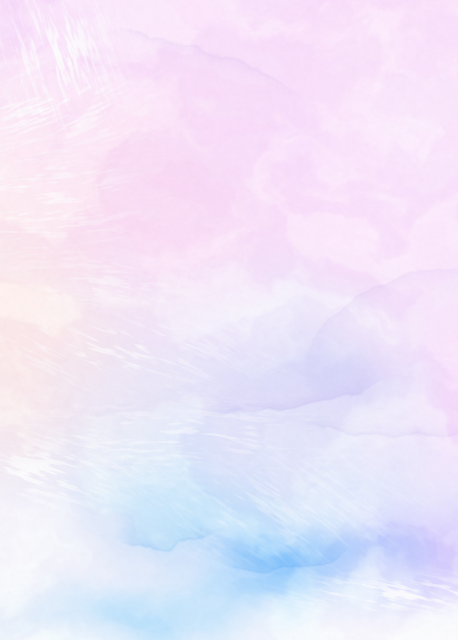
A WebGL 1 fragment shader for this background:

```glsl
precision highp float;

uniform vec2 u_resolution;

const vec3 WHITE = vec3(0.985, 0.985, 0.99);
const vec3 PINK = vec3(0.985, 0.86, 0.955);
const vec3 ORCHID = vec3(0.975, 0.87, 0.985);
const vec3 PEACH = vec3(0.995, 0.93, 0.915);
const vec3 LILAC = vec3(0.84, 0.78, 0.995);
const vec3 PERIWINKLE = vec3(0.84, 0.86, 0.98);
const vec3 SKY = vec3(0.75, 0.89, 0.98);
const vec3 AZURE = vec3(0.5, 0.78, 0.99);

vec2 gradientAt(vec2 cell) {
  vec2 h = vec2(dot(cell, vec2(127.1, 311.7)), dot(cell, vec2(269.5, 183.3)));
  return 2.0 * fract(sin(h) * 43758.5) - 1.0;
}

float gradientNoise(vec2 p) {
  vec2 i = floor(p), f = fract(p);
  vec2 u = f * f * f * (f * (f * 6.0 - 15.0) + 10.0);
  vec2 e = vec2(1.0, 0.0);
  float low = mix(dot(gradientAt(i), f), dot(gradientAt(i + e), f - e), u.x);
  float high = mix(dot(gradientAt(i + e.yx), f - e.yx), dot(gradientAt(i + 1.0), f - 1.0), u.x);
  return mix(low, high, u.y);
}

float fbm(vec2 p) {
  float sum = 0.0, gain = 0.5;
  for (int i = 0; i < 5; i++) {
    sum += gain * gradientNoise(p);
    p = mat2(1.6, 1.2, -1.2, 1.6) * p + 7.3;
    gain *= 0.5;
  }
  return sum;
}

// Soft ellipse: area holds the center, then the radii
float spot(vec2 p, vec4 area) {
  vec2 d = (p - area.xy) / area.zw;
  return exp(-dot(d, d));
}

vec3 paint(vec3 col, vec3 tint, float amount, vec2 p, vec4 area) {
  return mix(col, tint, amount * spot(p, area));
}

// Dry bristle marks along an angle, given in degrees
float bristles(vec2 p, float degrees, float density) {
  float a = radians(degrees);
  vec2 r = vec2(dot(p, vec2(cos(a), sin(a))), dot(p, vec2(-sin(a), cos(a))));
  r.y += 0.02 * gradientNoise(r * 4.0);
  float fiber = gradientNoise(r * vec2(9.0, 95.0)) + 0.8 * gradientNoise(r * vec2(30.0, 170.0));
  float gaps = 1.4 * fbm(r * vec2(9.0, 20.0) + 3.0);
  return smoothstep(0.0, 0.45, fiber + gaps + density);
}

float stroke(vec2 uv, vec2 q, vec4 area, float degrees, float density) {
  return spot(uv, area) * bristles(q, degrees, density);
}

// Wash with a dried rim on a bowed line, fading away to its left side
vec3 stain(vec3 col, vec3 tint, vec2 p, vec4 line, float bow, float depth, float strength) {
  vec2 along = line.zw - line.xy;
  float len = length(along);
  vec2 dir = along / len;
  float t = dot(p - line.xy, dir) / len;
  float d = dot(p - line.xy, vec2(-dir.y, dir.x)) - bow * 4.0 * t * (1.0 - t);
  d += 0.05 * fbm(p * 9.0);
  float ends = smoothstep(0.0, 0.25, t) * smoothstep(1.0, 0.75, t);
  float rim = exp(-pow(d / 0.003, 2.0));
  float wash = smoothstep(-0.003, 0.003, d) * exp(-max(d, 0.0) / depth);
  return mix(col, col * tint, ends * strength * (0.4 * rim + wash));
}

// Vertical fade from rose through pale blue to white
vec3 backdrop(float y) {
  vec3 col = mix(vec3(0.95, 0.98, 0.995), vec3(0.85, 0.91, 0.985), smoothstep(0.02, 0.2, y));
  col = mix(col, vec3(0.9, 0.91, 0.98), smoothstep(0.2, 0.38, y));
  col = mix(col, vec3(0.95, 0.915, 0.98), smoothstep(0.38, 0.53, y));
  return mix(col, vec3(0.984, 0.892, 0.982), smoothstep(0.5, 0.66, y));
}

void main() {
  vec2 uv = gl_FragCoord.xy / u_resolution;
  vec2 q = vec2(uv.x, uv.y * u_resolution.y / u_resolution.x);
  vec2 warp = vec2(fbm(q * 4.0), fbm(q * 4.0 + 19.0));
  vec2 p = uv + 0.13 * warp;
  vec3 col = backdrop(p.y);

  // Warm upper washes
  col = paint(col, ORCHID, 0.8, p, vec4(0.1, 1.0, 0.4, 0.1));
  col = paint(col, PINK, 0.8, p, vec4(0.32, 0.7, 0.25, 0.13));
  col = paint(col, ORCHID, 0.7, p, vec4(0.68, 0.77, 0.18, 0.06));
  col = paint(col, vec3(0.99, 0.93, 0.99), 0.8, p, vec4(0.97, 0.79, 0.25, 0.13));
  col = paint(col, PEACH, 1.0, p, vec4(-0.02, 0.48, 0.26, 0.3));
  col = paint(col, ORCHID, 1.0, p, vec4(1.04, 0.43, 0.2, 0.22));

  // Cool lower washes
  col = paint(col, vec3(0.95, 0.945, 0.99), 0.8, p, vec4(0.6, 0.49, 0.2, 0.04));
  col = paint(col, PERIWINKLE, 0.6, p, vec4(0.68, 0.41, 0.18, 0.04));
  col = paint(col, WHITE, 0.9, p, vec4(0.04, 0.16, 0.25, 0.12));
  col = paint(col, SKY, 0.8, p, vec4(0.42, 0.2, 0.2, 0.075));
  col = paint(col, LILAC, 0.95, p, vec4(1.0, 0.14, 0.2, 0.08));
  col = paint(col, vec3(0.72, 0.79, 0.99), 0.8, p, vec4(0.8, 0.125, 0.13, 0.045));
  col = paint(col, AZURE, 0.95, p, vec4(0.61, 0.13, 0.13, 0.05));
  col = paint(col, vec3(0.7, 0.89, 0.985), 0.85, p, vec4(0.34, 0.04, 0.25, 0.045));
  col = paint(col, AZURE, 0.5, p, vec4(0.58, 0.07, 0.09, 0.03));
  col = paint(col, WHITE, 0.95, p, vec4(0.9, 0.005, 0.3, 0.05));

  // Ragged cloud layers
  float veil = smoothstep(-0.04, 0.1, fbm(q * vec2(2.6, 4.6) + 1.5 * warp));
  float bloom = smoothstep(0.0, 0.07, fbm(q * vec2(5.0, 8.0) + warp + 31.0));
  col = mix(col, WHITE, 0.16 * veil + 0.13 * bloom);
  col *= 1.0 - vec3(0.012, 0.026, 0.004) * (1.0 - veil);

  // Translucent layers with dried borders
  vec3 violet = vec3(0.92, 0.9, 0.98), blue = vec3(0.84, 0.93, 0.99);
  col = stain(col, violet, q, vec4(0.68, 1.17, 0.2, 1.33), -0.04, 0.012, 0.4);
  col = stain(col, violet, q, vec4(1.1, 0.79, 0.64, 0.58), -0.1, 0.03, 0.35);
  col = stain(col, violet, q, vec4(0.4, 0.48, 0.88, 0.57), -0.012, 0.045, 0.6);
  col = stain(col, violet, q, vec4(0.6, 0.48, 1.08, 0.45), -0.018, 0.015, 0.4);
  col = stain(col, blue, q, vec4(0.24, 0.235, 0.49, 0.26), -0.045, 0.06, 0.7);
  col = stain(col, blue, q, vec4(0.47, 0.175, 0.78, 0.21), -0.04, 0.05, 0.7);

  // White dry-brush strokes
  float dry = 0.9 * stroke(uv, q, vec4(0.13, 0.92, 0.11, 0.09), -72.0, 0.1);
  dry += 0.7 * stroke(uv, q, vec4(0.1, 0.83, 0.2, 0.06), 24.0, 0.0);
  dry += 0.65 * stroke(uv, q, vec4(0.06, 0.69, 0.2, 0.08), 8.0, 0.0);
  dry += 0.45 * stroke(uv, q, vec4(0.2, 0.56, 0.16, 0.04), -5.0, 0.0);
  dry += 0.6 * stroke(uv, q, vec4(0.26, 0.45, 0.24, 0.05), -24.0, 0.0);
  dry += 0.5 * stroke(uv, q, vec4(0.36, 0.32, 0.32, 0.05), -3.0, 0.0);
  dry += 0.85 * stroke(uv, q, vec4(0.06, 0.26, 0.2, 0.05), -20.0, 0.1);
  dry += 0.3 * stroke(uv, q, vec4(0.62, 0.21, 0.28, 0.08), -35.0, 0.0);
  dry += 0.9 * stroke(uv, q, vec4(0.88, 0.07, 0.2, 0.025), -14.0, 0.1);
  col = mix(col, WHITE, clamp(dry, 0.0, 1.0));

  // Paper grain
  col += 0.016 * fbm(q * 45.0) + 0.008 * gradientNoise(q * 130.0);
  gl_FragColor = vec4(clamp(col, 0.0, 1.0), 1.0);
}
```
